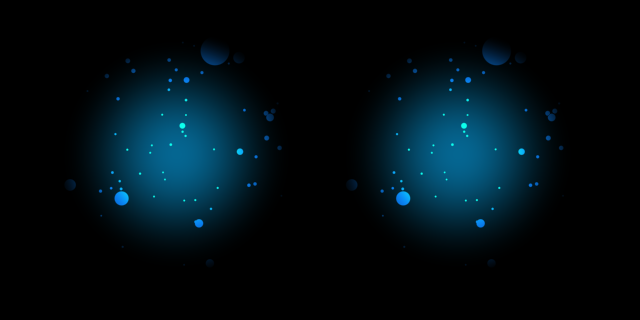
This background is drawn by a Shadertoy shader. Its source:

```glsl
// Twin teal glows on black, each strewn with cyan and blue bokeh discs.

#define GLOW_COLOR  vec3(0.02, 0.40, 0.57)
#define INNER_COLOR vec3(0.05, 1.00, 0.93)
#define OUTER_COLOR vec3(0.04, 0.52, 1.00)
#define GLOW_RADIUS 0.365
#define FIRST_GLOW  vec2(-0.448, 0.018)
#define SPACING     0.88
#define DOT_COUNT   52
#define DOT_SPREAD  0.355
#define SOFTNESS    0.002

const float PI = 3.14159;

// Large discs: centre relative to the glow, then radius.
const vec3 LARGE_DISCS[10] = vec3[10](
    vec3( 0.120,  0.323, 0.045), vec3( 0.195,  0.302, 0.018),
    vec3(-0.172, -0.138, 0.022), vec3( 0.070, -0.216, 0.013),
    vec3( 0.198,  0.008, 0.010), vec3(-0.333, -0.096, 0.018),
    vec3( 0.292,  0.115, 0.012), vec3( 0.104, -0.341, 0.013),
    vec3( 0.031,  0.232, 0.009), vec3( 0.018,  0.089, 0.009));

vec3 hash3(float n) {
    vec3 p = fract(n * vec3(0.1031, 0.1030, 0.0973));
    p += dot(p, p.yzx + 33.33);
    return fract((p.xxy + p.yzz) * p.zyx);
}

float discMask(vec2 p, vec2 center, float radius) {
    float blur = max(SOFTNESS, 0.8 / iResolution.y);
    return 1.0 - smoothstep(-blur, blur, length(p - center) - radius);
}

// Cosine falloff reaching black at the rim.
vec3 glow(float dist) {
    return GLOW_COLOR * (0.5 + 0.5 * cos(PI * min(dist / GLOW_RADIUS, 1.0)));
}

// Discs turn from cyan to blue and fade away from the glow centre.
vec3 discColor(float dist) {
    vec3 hue = mix(INNER_COLOR, OUTER_COLOR, smoothstep(0.15, 0.24, dist));
    return hue * (1.0 - smoothstep(0.20, 0.39, dist));
}

void mainImage(out vec4 fragColor, in vec2 fragCoord) {
    vec2 p = (fragCoord - 0.5 * iResolution.xy) / iResolution.y - FIRST_GLOW;

    // Repeat the cluster exactly twice.
    p.x -= SPACING * clamp(floor(p.x / SPACING + 0.5), 0.0, 1.0);

    float dist = length(p);
    float mask = 0.0;

    for (int i = 0; i < LARGE_DISCS.length(); i++) {
        mask = max(mask, discMask(p, LARGE_DISCS[i].xy, LARGE_DISCS[i].z));
    }

    // Small dots scattered evenly over a round area.
    for (int i = 0; i < DOT_COUNT; i++) {
        vec3 rnd = hash3(float(i) + 7.0);
        float angle = 2.0 * PI * rnd.x;
        vec2 center = DOT_SPREAD * sqrt(rnd.y) * vec2(cos(angle), sin(angle));
        float radius = mix(0.0025, 0.008, rnd.z * rnd.z);
        mask = max(mask, discMask(p, center, radius));
    }

    vec3 color = glow(dist);
    color = mix(color, max(color, discColor(dist)), mask);
    fragColor = vec4(color, 1.0);
}
```
